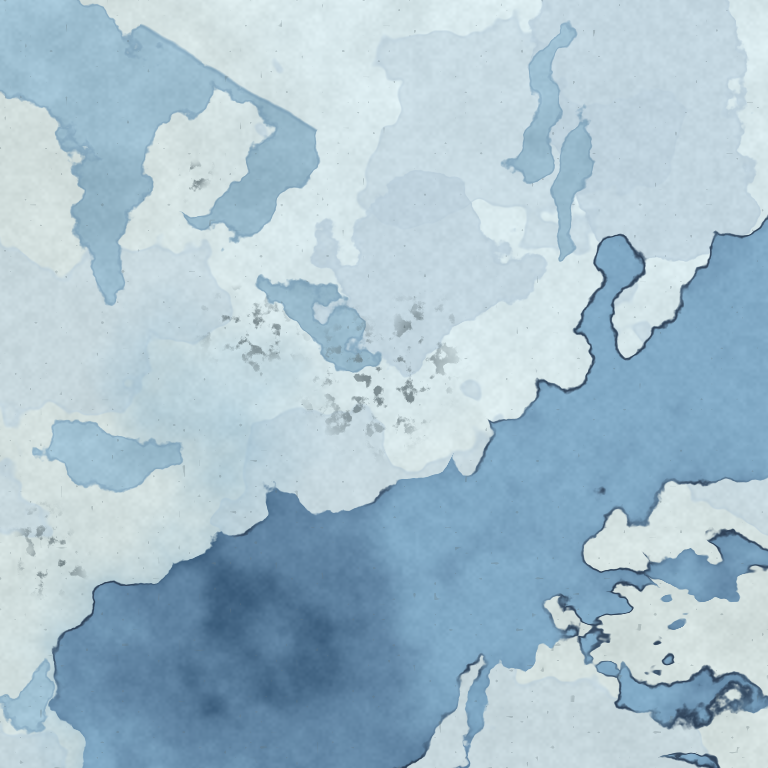
Reproduce this texture procedurally as a Shadertoy shader.

```glsl
// Layered blue watercolour washes with ragged inked edges on pale, speckled paper.
const vec3 PAPER_COOL = vec3(0.845, 0.91, 0.925);
const vec3 PAPER_WARM = vec3(0.825, 0.875, 0.87);
const vec3 GLAZE = vec3(0.73, 0.81, 0.86);
const vec3 MID_BLUE = vec3(0.60, 0.735, 0.81);
const vec3 WASH_LIGHT = vec3(0.51, 0.67, 0.78);
const vec3 WASH_DEEP = vec3(0.38, 0.52, 0.64);
const vec3 WASH_DARK = vec3(0.23, 0.36, 0.48);
const vec3 INK = vec3(0.15, 0.21, 0.29);
const vec3 SPECK = vec3(0.40, 0.46, 0.48);

float hash(vec2 p) { return fract(sin(dot(p, vec2(127.1, 311.7))) * 43758.5453); }

float noise(vec2 p) {
    vec2 i = floor(p), f = fract(p);
    f = f * f * (3.0 - 2.0 * f);
    return mix(mix(hash(i), hash(i + vec2(1, 0)), f.x),
               mix(hash(i + vec2(0, 1)), hash(i + vec2(1, 1)), f.x), f.y);
}

float fbm(vec2 p) {
    float sum = 0.0, amp = 0.5;
    for (int i = 0; i < 5; i++) {
        sum += amp * noise(p);
        p = mat2(1.6, 1.2, -1.2, 1.6) * p + 7.3;
        amp *= 0.5;
    }
    return sum / 0.97;
}

// Distance to the nearest jittered cell centre, for rounded lobes
float lobes(vec2 p) {
    float nearest = 2.0;
    for (int i = 0; i < 9; i++) {
        vec2 c = floor(p) + vec2(i % 3 - 1, i / 3 - 1);
        vec2 centre = c + 0.15 + 0.7 * vec2(hash(c), hash(c + 19.7));
        nearest = min(nearest, length(p - centre));
    }
    return nearest;
}

// Signed distance to a stroke whose radius runs from ra to rb
float stroke(vec2 p, vec2 a, vec2 b, float ra, float rb) {
    vec2 ab = b - a;
    float t = clamp(dot(p - a, ab) / dot(ab, ab), 0.0, 1.0);
    return length(p - a - ab * t) - mix(ra, rb, t);
}

float fill(float d) { return smoothstep(0.0018, -0.0018, d); }
float rim(float d, float width) { return smoothstep(width, 0.0, abs(d + 0.4 * width)); }
float spot(vec2 p, vec2 c, float r) { return smoothstep(r, 0.2 * r, length(p - c)); }

// Diagonal wash, cut by paper blossoms, with a drip and small islands
float deepWash(vec2 p, vec2 q) {
    float scallop = 0.05 * (0.5 - lobes(p * 13.0));
    float d = stroke(q, vec2(0.29, 0.06), vec2(1.02, 0.58), 0.24, 0.16);
    d = max(d, -stroke(q, vec2(0.46, 0.49), vec2(0.62, 0.53), 0.12, 0.11));
    d = max(d, -stroke(q, vec2(0.83, 0.11), vec2(1.0, 0.25), 0.10, 0.11));
    d = max(d, -stroke(q, vec2(0.82, 0.32), vec2(1.02, 0.36), 0.035, 0.07)) + scallop;
    d = min(d, stroke(q, vec2(0.73, 0.56), vec2(0.79, 0.68), 0.025, 0.03));
    d = max(d, -stroke(q, vec2(0.79, 0.58), vec2(0.87, 0.68), 0.03, 0.025));
    d = max(d, 0.045 - length(q - vec2(0.62, 0.40)));
    d = max(d, -stroke(q, vec2(0.53, -0.02), vec2(0.62, 0.08), 0.05, 0.003));
    d = min(d, stroke(q, vec2(0.82, 0.12), vec2(1.0, 0.08), 0.028, 0.006));
    float pools = 0.25 * (0.60 - fbm(p * vec2(9.0, 14.0) + 3.0));
    return min(d, max(pools, length(q - vec2(0.92, 0.17)) - 0.16));
}

// Lighter patches: corner wash, slanted streaks and small pools
float midWash(vec2 p, vec2 q) {
    float d = stroke(q, vec2(0.0, 0.97), vec2(0.32, 0.79), 0.09, 0.07);
    d = min(d, stroke(q, vec2(0.14, 0.80), vec2(0.17, 0.62), 0.05, 0.013));
    d = max(d, dot(mix(p, q, 0.15) - vec2(0.13, 1.0), vec2(0.53, 0.85)));
    d = max(d, 0.07 - length(q - vec2(0.24, 0.82)));
    d = min(d, stroke(q, vec2(0.66, 0.82), vec2(0.71, 0.94), 0.032, 0.014));
    d = min(d, stroke(q, vec2(0.68, 0.69), vec2(0.75, 0.84), 0.010, 0.032));
    d = min(d, stroke(q, vec2(0.08, 0.42), vec2(0.22, 0.43), 0.045, 0.02));
    d = min(d, stroke(q, vec2(0.39, 0.65), vec2(0.46, 0.57), 0.012, 0.025));
    return min(d, stroke(q, vec2(0.0, 0.07), vec2(0.03, 0.12), 0.03, 0.015));
}

void mainImage(out vec4 fragColor, in vec2 fragCoord) {
    vec2 p = fragCoord / iResolution.y;
    vec2 q = p + 0.16 * (vec2(fbm(p * 6.0), fbm(p * 6.0 + 31.0)) - 0.5);
    q += 0.05 * (vec2(fbm(p * 24.0), fbm(p * 24.0 + 53.0)) - 0.5);
    float cloud = fbm(p * 4.0 + 11.0), mottle = fbm(p * 17.0 + 5.0);
    float deep = deepWash(p, q), mid = midWash(p, q);

    // Paper, warmer to the left and in the lower right
    float warmth = smoothstep(0.45, 0.1, q.x) + smoothstep(0.55, 0.25, q.y);
    vec3 col = mix(PAPER_COOL, PAPER_WARM, min(warmth, 1.0)) + 0.08 * (mottle - 0.5);

    // Pale overlapping glazes with faint dried rims
    float glaze = stroke(q, vec2(0.82, 0.97), vec2(0.85, 0.77), 0.17, 0.11);
    glaze = min(glaze, length(q - vec2(0.54, 0.67)) - 0.11);
    float stain = 0.25 * (0.54 - fbm(p * 5.0 + 70.0));
    col = mix(col, GLAZE, 0.7 * fill(glaze) + 0.2 * rim(glaze, 0.005));
    col = mix(col, GLAZE, 0.5 * fill(stain) + 0.2 * rim(stain, 0.004));

    // Blurred bleeding around the wet areas
    float halo = exp(-22.0 * max(deep, 0.0)) * smoothstep(0.45, 0.2, p.x);
    float bleed = spot(q, vec2(0.29, 0.50), 0.16) * (0.2 + cloud);
    col = mix(col, MID_BLUE, clamp(bleed + 0.5 * halo, 0.0, 0.8));

    // Mid blue patches
    vec3 midCol = MID_BLUE + 0.12 * (cloud - 0.5) + 0.1 * (mottle - 0.5);
    col = mix(col, midCol, 0.95 * fill(mid));
    col = mix(col, WASH_DEEP, 0.3 * rim(mid, 0.004));

    // Deep wash, pigment pooling low and along its border
    float depth = 0.75 * spot(q, vec2(0.32, 0.20), 0.36) + 0.9 * (cloud - 0.5);
    depth += 0.7 * (mottle - 0.5) + 0.25 * exp(60.0 * min(deep, 0.0));
    vec3 washCol = mix(WASH_LIGHT, WASH_DEEP, smoothstep(0.0, 0.65, depth));
    washCol = mix(washCol, WASH_DARK, smoothstep(0.6, 1.1, depth));
    col = mix(col, washCol, fill(deep));
    float broken = smoothstep(0.38, 0.6, fbm(p * 9.0 + 40.0));
    col = mix(col, INK, 0.85 * broken * rim(deep, 0.005));

    // Clustered grey specks, dust and fine paper grain
    float cluster = spot(q, vec2(0.5, 0.53), 0.12) + spot(q, vec2(0.35, 0.60), 0.07);
    cluster += spot(q, vec2(0.05, 0.28), 0.06) + spot(q, vec2(0.24, 0.80), 0.03);
    float specks = smoothstep(0.57, 0.72, fbm(p * 75.0));
    float dust = smoothstep(0.92, 0.98, noise(p * 150.0 + 60.0));
    col = mix(col, SPECK, min(0.8 * specks * cluster + 0.3 * dust, 1.0));
    col += 0.03 * (noise(p * 230.0) + noise(p * 90.0 + 9.0) - 1.0);
    fragColor = vec4(clamp(col, 0.0, 1.0), 1.0);
}
```
